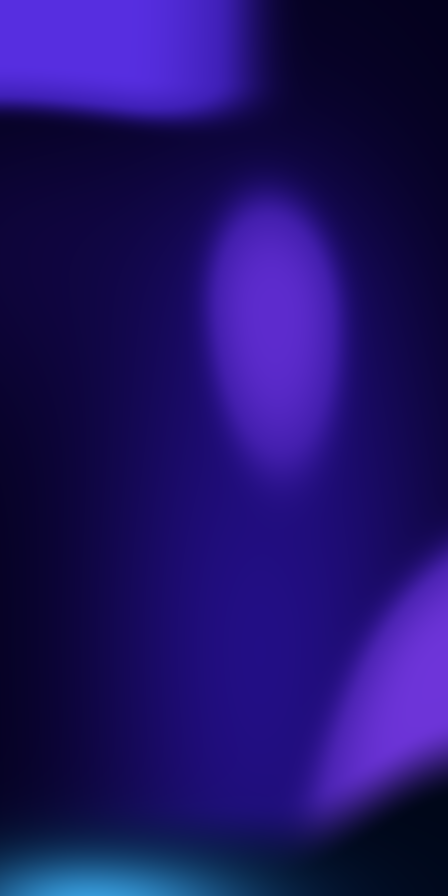
Give the GLSL for this background, as a WebGL 2 fragment shader.

```glsl
#version 300 es
precision highp float;
// Soft violet and indigo glows on midnight blue, with a cyan light rising from below.

uniform vec2 u_resolution;
out vec4 outColor;

// Colours
const vec3 MIDNIGHT = vec3(0.010, 0.002, 0.095);
const vec3 DUSK     = vec3(0.060, 0.020, 0.240);
const vec3 INDIGO   = vec3(0.135, 0.055, 0.520);
const vec3 BLUE_VIOLET = vec3(0.340, 0.180, 0.880);
const vec3 VIOLET   = vec3(0.365, 0.170, 0.805);
const vec3 ORCHID   = vec3(0.430, 0.205, 0.850);
const vec3 ABYSS    = vec3(0.000, 0.025, 0.095);
const vec3 TEAL     = vec3(0.030, 0.190, 0.390);
const vec3 CYAN     = vec3(0.230, 0.640, 0.890);

// Glow centres, in units of the canvas width (height spans 0 to 2)
const vec2 FIELD_POS  = vec2(0.58, 0.55);
const vec2 DUSK_POS   = vec2(0.05, 1.45);
const vec2 CORE_POS   = vec2(0.61, 1.30);
const vec2 ORCHID_POS = vec2(0.98, 0.50);
const vec2 CYAN_POS   = vec2(0.20, -0.03);

// Slant of the glows, and softness of the two horizontal edges
const float CORE_SLANT   = -0.05;
const float ORCHID_SLANT = 0.45;
const float TOP_SOFTNESS   = 0.08;
const float FLOOR_SOFTNESS = 0.09;

// Squared elliptical distance with separate radii: low = left/down, high = right/up
float ellipse2(vec2 q, vec2 low, vec2 high) {
    q /= mix(low, high, step(0.0, q));
    return dot(q, q);
}

// Gaussian falloff
float haze(vec2 q, vec2 low, vec2 high) {
    return exp(-ellipse2(q, low, high));
}

// Falloff with a flatter core and a firmer rim
float bloom(vec2 q, vec2 low, vec2 high) {
    return exp(-pow(ellipse2(q, low, high), 1.5));
}

// Shifts x in proportion to y so that a glow leans
vec2 slant(vec2 q, float amount) {
    return vec2(q.x - amount * q.y, q.y);
}

// Lays a glow over the base, passing through saturated indigo at its rim
vec3 addGlow(vec3 base, vec3 core, float amount) {
    return mix(base, mix(INDIGO, core, amount), smoothstep(0.0, 0.6, amount));
}

void main() {
    vec2 p = gl_FragCoord.xy / u_resolution * vec2(1.0, 2.0);

    // Dark ground with a broad indigo column
    vec3 color = mix(MIDNIGHT, DUSK, 0.8 * haze(p - DUSK_POS, vec2(0.4), vec2(0.4, 0.3)));
    color = mix(color, INDIGO, haze(p - FIELD_POS, vec2(0.40, 1.20), vec2(0.45, 0.95)));

    // Upper left glow with a gently sloping lower edge
    float topEdge = 1.78 - 0.04 * smoothstep(0.0, 0.5, p.x);
    float topGlow = smoothstep(-TOP_SOFTNESS, TOP_SOFTNESS, p.y - topEdge)
                  * (1.0 - smoothstep(0.28, 0.74, p.x));
    color = addGlow(color, BLUE_VIOLET, topGlow);

    // Tall central glow and its halo
    vec2 core = slant(p - CORE_POS, CORE_SLANT);
    color = mix(color, INDIGO, 0.6 * haze(core, vec2(0.24, 0.50), vec2(0.24, 0.28)));
    color = addGlow(color, VIOLET, bloom(core, vec2(0.15, 0.37), vec2(0.155, 0.26)));

    // Leaning glow at the lower right
    vec2 side = slant(p - ORCHID_POS, ORCHID_SLANT);
    color = addGlow(color, ORCHID, bloom(side, vec2(0.20, 0.50), vec2(0.50, 0.32)));

    // Dark floor, rising toward the right
    float floorEdge = 0.12 + 0.19 * smoothstep(0.6, 1.05, p.x);
    color = mix(ABYSS, color, smoothstep(-FLOOR_SOFTNESS, FLOOR_SOFTNESS, p.y - floorEdge));

    // Cyan light at the bottom edge
    vec2 light = p - CYAN_POS;
    color = mix(color, TEAL, 0.8 * haze(light, vec2(0.35, 0.2), vec2(0.50, 0.16)));
    color = mix(color, CYAN, haze(light, vec2(0.25, 0.1), vec2(0.30, 0.105)));

    outColor = vec4(color, 1.0);
}
```
